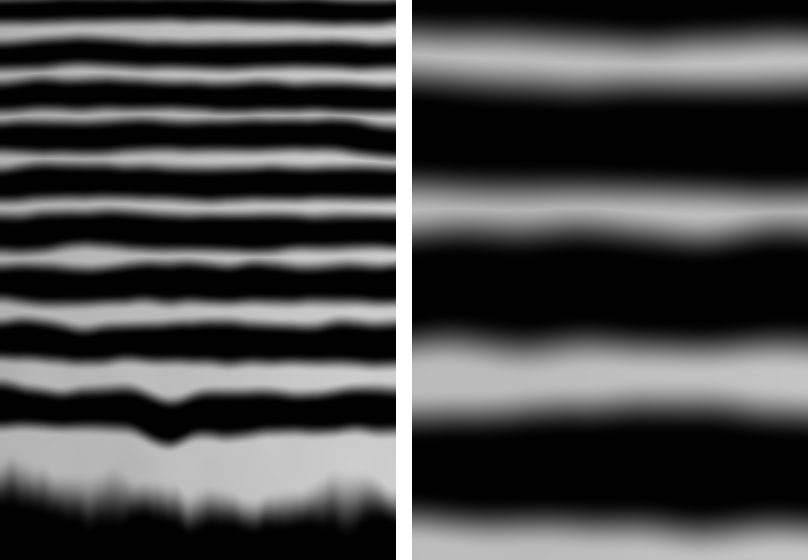
Left, the full canvas; right, a detail of the centre.
This pattern is drawn by a Shadertoy shader. Its source:

```glsl
// Nine soft black ripples on a pale grey ground, spaced wider toward the base,
// above a dark streaked fringe. Each ripple is a pair of noise-bent edges;
// blurred thresholds of the distance to those edges give the shading.

#define BAND_COUNT 9
#define HALF_TOP 0.0165      // half thickness of the first ripple
#define HALF_GROWTH 0.0014   // thickness gained per ripple
#define BLUR_INNER 0.010
#define BLUR_OUTER 0.020
#define WOBBLE 0.013         // shared bend of both edges
#define ROUGHNESS 0.005      // independent bend of each edge
#define TONE_LEFT 0.69
#define TONE_RIGHT 0.80
#define FRINGE_HEIGHT 0.885

float hash(vec2 p) {
    vec3 q = fract(vec3(p.xyx) * 0.1031);
    q += dot(q, q.yzx + 33.33);
    return fract((q.x + q.y) * q.z);
}

float valueNoise(vec2 p) {
    vec2 cell = floor(p), f = fract(p);
    f = f * f * (3.0 - 2.0 * f);
    float low = mix(hash(cell), hash(cell + vec2(1, 0)), f.x);
    float high = mix(hash(cell + vec2(0, 1)), hash(cell + vec2(1, 1)), f.x);
    return mix(low, high, f.y);
}

// Two octaves, centred on zero
float signedNoise(vec2 p) {
    return 1.4 * valueNoise(p) + 0.6 * valueNoise(p * 2.1 + 17.0) - 1.0;
}

// Depth of a ripple's centre below the top edge
float bandDepth(float k) {
    return 0.017 + k * (0.0816 + k * (-0.0031 + k * 0.000503));
}

// Brightness around one ripple: 0 inside, 1 well outside
float bandLight(vec2 p, float k) {
    float growth = k / float(BAND_COUNT - 1);
    float bend = WOBBLE * mix(0.6, 1.1, growth) * signedNoise(vec2(p.x * 5.0, k * 0.65 + 3.0));
    float halfWidth = HALF_TOP + HALF_GROWTH * k;
    float rough = ROUGHNESS * mix(0.6, 1.7, growth);
    float upper = bandDepth(k) + bend - halfWidth + rough * signedNoise(vec2(p.x * 9.0, k + 40.5));
    float lower = bandDepth(k) + bend + halfWidth + rough * signedNoise(vec2(p.x * 9.0, k + 70.5));

    // The last ripple sags left of centre
    float sag = (p.x - 0.425) / 0.065;
    float dip = step(float(BAND_COUNT) - 1.5, k) * exp(-sag * sag);
    upper += 0.020 * dip;
    lower += 0.036 * dip;

    float outside = max(upper - p.y, p.y - lower);
    float softness = 1.0 + 0.45 * growth * valueNoise(vec2(p.x * 7.0, k + 90.5));
    return smoothstep(-BLUR_INNER, BLUR_OUTER * softness, outside);
}

// Ragged dark base with vertical streaks
float fringeLight(vec2 p) {
    float edge = FRINGE_HEIGHT + 0.035 * p.x;
    edge += 0.030 * signedNoise(vec2(p.x * 5.0, 120.5));
    edge += 0.018 * signedNoise(vec2(p.x * 17.0, p.y * 4.0 + 140.0));
    float blur = mix(0.030, 0.075, valueNoise(vec2(p.x * 8.0, 160.5)));
    return 1.0 - smoothstep(edge - blur, edge + blur * 0.8, p.y);
}

void mainImage(out vec4 fragColor, in vec2 fragCoord) {
    vec2 p = fragCoord / iResolution.xy;
    p.y = 1.0 - p.y;

    float light = fringeLight(p);
    for (int i = 0; i < BAND_COUNT; i++) {
        light = min(light, bandLight(p, float(i)));
    }

    // Ground brightens to the right, with faint cloudy variation
    float tone = mix(TONE_LEFT, TONE_RIGHT, p.x);
    tone += 0.02 * signedNoise(vec2(p.x * 9.0, p.y * 12.0 + 200.0));
    fragColor = vec4(vec3(tone * light + 0.005), 1.0);
}
```
